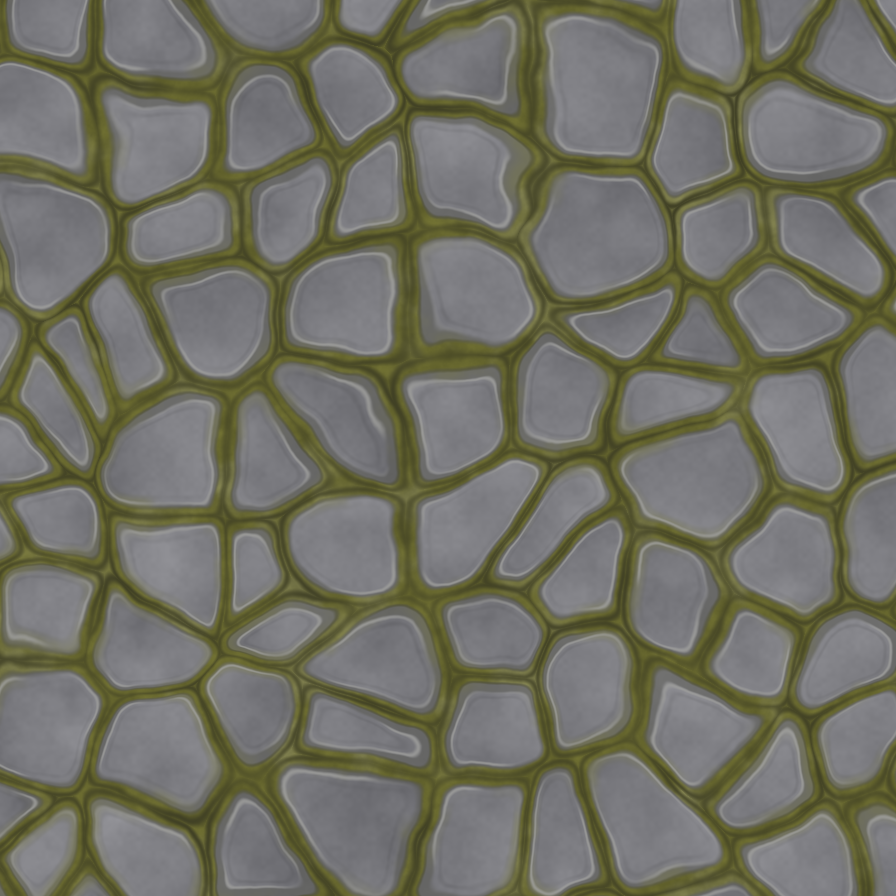
Give the GLSL for this texture, as a three.js fragment shader.

```glsl
// Irregular grey flagstones with chipped pale rims, set in dark olive moss joints.
varying vec2 vUv;

const float STONES_ACROSS = 8.5;
const vec3 STONE = vec3(0.49, 0.49, 0.51);
const vec3 RIM = vec3(0.63, 0.63, 0.62);
const vec3 SHADOW = vec3(0.36, 0.36, 0.34);
const vec3 MOSS = vec3(0.40, 0.40, 0.18);
const vec3 MOSS_LIGHT = vec3(0.47, 0.47, 0.29);
const vec3 CRACK = vec3(0.24, 0.24, 0.14);

float hash(vec2 p) {
  return fract(sin(dot(p, vec2(127.1, 311.7))) * 43758.5453);
}

vec2 hash2(vec2 p) {
  return vec2(hash(p), hash(p + 57.3));
}

float noise(vec2 p) {
  vec2 i = floor(p);
  vec2 f = fract(p);
  f = f * f * (3.0 - 2.0 * f);
  float low = mix(hash(i), hash(i + vec2(1.0, 0.0)), f.x);
  float high = mix(hash(i + vec2(0.0, 1.0)), hash(i + 1.0), f.x);
  return mix(low, high, f.y);
}

float fbm(vec2 p) {
  float sum = 0.0;
  float gain = 0.53;
  for (int i = 0; i < 4; i++) {
    sum += gain * noise(p);
    p = mat2(0.8, 0.6, -0.6, 0.8) * p * 2.03 + 11.7;
    gain *= 0.5;
  }
  return sum;
}

float smoothMin(float a, float b, float k) {
  float h = max(k - abs(a - b), 0.0) / k;
  return min(a, b) - 0.25 * h * h * k;
}

// Soft line of the given half width around zero.
float line(float d, float halfWidth) {
  return 1.0 - smoothstep(0.0, halfWidth, abs(d));
}

vec2 seedOffset(vec2 cell) {
  return 0.06 + 0.88 * hash2(cell);
}

// Rounded Voronoi: x = distance to the joint, yz = vector to the seed, w = stone id.
vec4 stones(vec2 p, float rounding) {
  vec2 base = floor(p);
  vec2 f = fract(p);
  vec2 nearestCell = vec2(0.0);
  vec2 nearest = vec2(8.0);
  for (int y = -1; y <= 1; y++) {
    for (int x = -1; x <= 1; x++) {
      vec2 cell = vec2(float(x), float(y));
      vec2 toSeed = cell + seedOffset(base + cell) - f;
      if (dot(toSeed, toSeed) < dot(nearest, nearest)) {
        nearest = toSeed;
        nearestCell = cell;
      }
    }
  }
  float edge = 1.0;
  for (int y = -2; y <= 2; y++) {
    for (int x = -2; x <= 2; x++) {
      vec2 cell = nearestCell + vec2(float(x), float(y));
      vec2 toSeed = cell + seedOffset(base + cell) - f;
      vec2 gap = toSeed - nearest;
      if (dot(gap, gap) > 0.0001) {
        edge = smoothMin(edge, dot(0.5 * (nearest + toSeed), normalize(gap)), rounding);
      }
    }
  }
  return vec4(edge, nearest, hash(base + nearestCell + 3.1));
}

// Stone face: slope, cloudy stains and fine grain.
vec3 stoneFace(vec2 p, vec2 toSeed, float id) {
  float angle = 6.2832 * id;
  float slope = dot(toSeed, vec2(cos(angle), sin(angle)));
  float clouds = fbm(p * 2.6 + id * 20.0) - 0.5;
  float grain = noise(p * 22.0) - 0.5;
  return STONE + 0.05 * (id - 0.5) + 0.06 * slope + 0.11 * clouds + 0.018 * grain;
}

// Moss joint: mottled olive with a broken dark crack along the middle.
vec3 mossJoint(vec2 p, float edge) {
  vec3 moss = mix(MOSS, MOSS_LIGHT, smoothstep(0.45, 0.8, fbm(p * 2.3 + 40.0)));
  moss *= 0.85 + 0.3 * fbm(p * 8.0);
  float wander = 0.05 * (noise(p * 2.2 + 9.0) - 0.3);
  float strength = 0.35 + 0.6 * noise(p * 1.7 + 23.0);
  return mix(moss, CRACK, strength * line(edge - wander, 0.045));
}

void main() {
  vec2 p = vUv * STONES_ACROSS;
  vec2 bend = vec2(noise(p * 0.7), noise(p * 0.7 + 31.0)) - 0.5;
  vec2 wobble = vec2(noise(p * 4.0 + 5.0), noise(p * 4.0 + 71.0)) - 0.5;
  vec4 stone = stones(p + 0.6 * bend + 0.05 * wobble, 0.12);
  float edge = stone.x + 0.035 * (fbm(p * 3.5) - 0.5);

  // Bevel inset widens on some sides, leaving a shaded chipped flank.
  float chip = noise(p * 1.5 + stone.w * 50.0);
  float inset = 0.105 + 0.1 * chip * chip * chip;
  float rimStrength = smoothstep(0.2, 0.75, noise(p * 2.4 + stone.w * 90.0));

  vec3 face = stoneFace(p, stone.yz, stone.w);
  vec3 flank = mix(face, SHADOW, 0.6);
  vec3 color = mix(flank, face, smoothstep(inset - 0.025, inset + 0.02, edge));
  color = mix(color, face * 0.87, 0.6 * line(edge - inset - 0.06, 0.03) * chip);
  float stain = (1.0 - smoothstep(0.1, 0.21, edge)) * smoothstep(0.4, 0.75, fbm(p * 1.6 + 17.0));
  color = mix(color, MOSS_LIGHT, 0.5 * stain);
  color = mix(color, RIM, 0.75 * rimStrength * line(edge - inset - 0.006, 0.024));
  color = mix(mossJoint(p, edge), color, smoothstep(0.055, 0.095, edge));
  color = mix(color, CRACK, 0.4 * chip * line(edge - 0.078, 0.022));
  gl_FragColor = vec4(color, 1.0);
}
```
